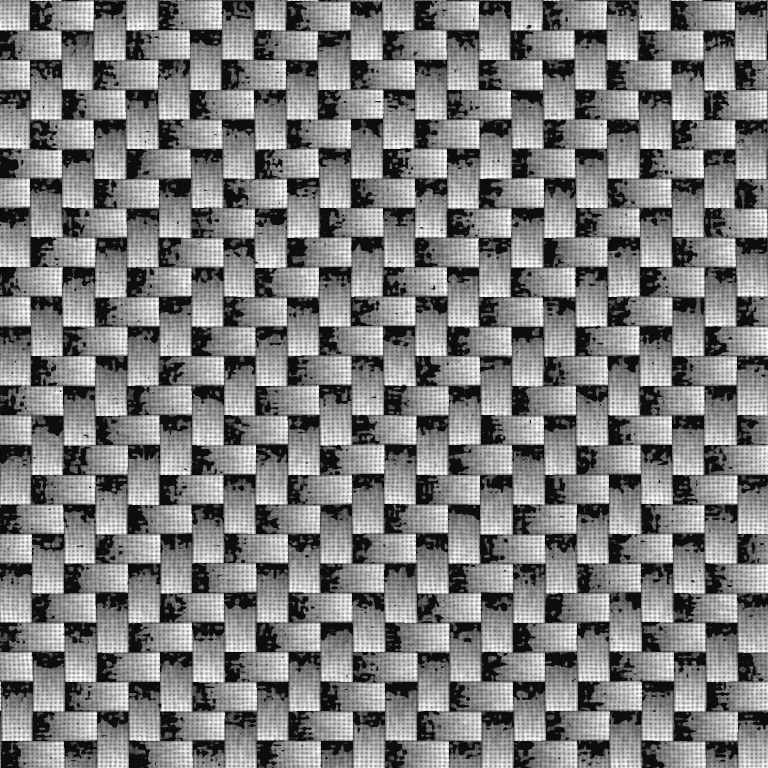
Reproduce this pattern procedurally as a WebGL 1 fragment shader.

```glsl
precision highp float;
// Grey twill basket weave: shaded two-cell bars, across and down, on linen cloth.

uniform vec2 u_resolution;

float hash(vec2 p) {
  return fract(sin(dot(p, vec2(127.1, 311.7))) * 43758.5453);
}

float valueNoise(vec2 p) {
  vec2 i = floor(p);
  vec2 f = fract(p);
  f = f * f * (3.0 - 2.0 * f);
  return mix(mix(hash(i), hash(i + vec2(1.0, 0.0)), f.x),
             mix(hash(i + vec2(0.0, 1.0)), hash(i + vec2(1.0, 1.0)), f.x), f.y);
}

// Fine plain-weave relief with pinholes between threads, centred near zero
float linen(vec2 p) {
  vec2 thread = p * 7.0 + 0.25 * (valueNoise(p * 2.3) - 0.5);
  vec2 ridge = cos(6.28318 * thread);
  float pinhole = 0.25 - (0.5 + 0.5 * ridge.x) * (0.5 + 0.5 * ridge.y);
  float visible = smoothstep(1.5, 2.8, u_resolution.x / 168.0);
  return visible * (pinhole + 0.12 * ridge.x * ridge.y);
}

float weaveTone(vec2 uv) {
  // Cells counted from the top left, with a trace of skew in the cloth
  float down = 1.0 - uv.y;
  vec2 p = vec2(uv.x * 23.95 + 0.08 - 0.1 * down, down * 25.94 - 0.03);
  p += 0.05 * (vec2(valueNoise(p * 0.6), valueNoise(p * 0.6 + 40.0)) - 0.5);
  vec2 cell = floor(p);
  vec2 f = fract(p);

  // Each row steps one cell left: two cells of weft bar, two of warp bar
  float stage = mod(cell.x + cell.y + 3.0, 4.0);
  float isWarp = step(1.5, stage);
  float isSecondHalf = mod(stage, 2.0);
  vec2 axis = mix(vec2(1.0, 0.0), vec2(0.0, 1.0), isWarp);
  float along = 0.5 * (dot(f, axis) + isSecondHalf);
  float across = dot(f, axis.yx);
  float barSeed = hash(cell - axis * isSecondHalf + 7.0);

  // Shade from dark to light along the bar, slightly different on each one
  float tone = mix(0.29, 0.85, along) + 0.05 * (barSeed - 0.5);
  vec2 grain = p * mix(vec2(4.0, 12.0), vec2(12.0, 4.0), isWarp);
  tone += 0.12 * (valueNoise(grain) - 0.5);
  tone += 0.10 * (valueNoise(p * 14.0 + 90.0) - 0.5);
  tone *= 1.0 + 0.5 * linen(p);

  // Black flecks in short crossed strokes, thinning out along the bar
  float strokes = 0.5 * (valueNoise(p * vec2(5.0, 12.0) + 19.0)
                       + valueNoise(p * vec2(12.0, 5.0) + 53.0));
  float reach = mix(0.56, 0.46, isWarp) + 0.06 * (barSeed - 0.5);
  float cover = mix(0.64, 0.10, smoothstep(0.08, reach, along));
  tone = mix(tone, 0.05, 1.0 - smoothstep(cover - 0.06, cover + 0.06, strokes));

  // Shadow in the seams beside the bar
  float seam = min(across, 1.0 - across);
  return tone * mix(0.68, 1.0, smoothstep(0.0, 0.08, seam));
}

void main() {
  // Four samples per pixel smooth the bar edges
  float tone = 0.0;
  for (int i = 0; i < 4; i++) {
    float n = float(i);
    vec2 offset = vec2(mod(n, 2.0), floor(n * 0.5)) * 0.5 - 0.25;
    tone += 0.25 * weaveTone((gl_FragCoord.xy + offset) / u_resolution);
  }
  gl_FragColor = vec4(vec3(clamp(tone, 0.0, 1.0)), 1.0);
}
```
